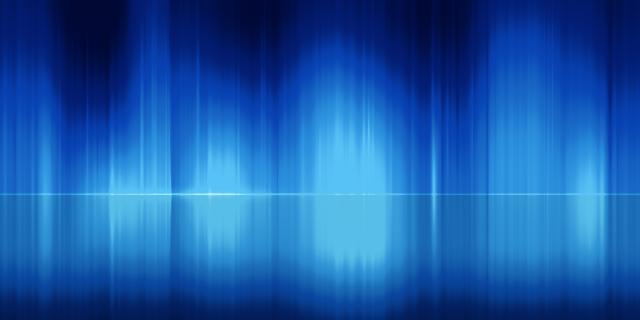
A Shadertoy shader for this background:

```glsl
// Curtains of blue light standing on a thin bright horizon with a dim reflection.
// Soft glows, noise columns and scattered streaks add up to one light level,
// which a colour ramp then turns from navy through blue to pale cyan.

const float HORIZON = 0.393;
const int STREAK_COUNT = 100;

float hash(float n) {
    return fract(sin(n * 127.1) * 43758.5453);
}

float noise(float x) {
    float cell = floor(x);
    float t = fract(x);
    return mix(hash(cell), hash(cell + 1.0), t * t * (3.0 - 2.0 * t));
}

// Soft elliptical light
float glow(vec2 p, vec2 center, vec2 radius) {
    vec2 d = (p - center) / radius;
    return exp(-dot(d, d));
}

// Light with a flat core and quicker falloff at its sides
float curtain(vec2 p, vec2 center, vec2 radius) {
    vec2 d = (p - center) / radius;
    vec2 d2 = d * d;
    return exp(-d2.x * sqrt(d2.x) - d2.y * sqrt(d2.y));
}

// Fine vertical grain, always the same along one column
float columns(float x) {
    return 0.34 * noise(x * 34.0) + 0.36 * noise(x * 91.0 + 17.0)
         + 0.30 * noise(x * 230.0 + 53.0) - 0.5;
}

// Scattered thin streaks of varied width, height and strength
float streaks(vec2 p) {
    float sum = 0.0;
    for (int i = 0; i < STREAK_COUNT; i++) {
        float seed = float(i) + 1.0;
        vec2 center = vec2(hash(seed), mix(0.35, 0.75, hash(seed + 100.3)));
        vec2 radius = vec2(mix(0.0012, 0.0032, hash(seed + 200.7)),
                           mix(0.12, 0.38, hash(seed + 300.9)));
        float strength = mix(-0.07, 0.09, hash(seed + 400.1));
        sum += strength * glow(p, center, radius);
    }
    return sum;
}

float ambient(float y) {
    float above = mix(0.53, 0.10, smoothstep(HORIZON - 0.05, 1.02, y));
    float below = mix(0.10, 0.54, smoothstep(-0.06, 0.25, y));
    return mix(below, above, smoothstep(HORIZON - 0.003, HORIZON + 0.003, y));
}

// Large glows, listed from left to right
float curtains(vec2 p) {
    float edge = 0.264 + 0.004 * exp(-abs(p.y - HORIZON) * 6.0);
    float leftOfEdge = 1.0 - smoothstep(edge - 0.001, edge + 0.0015, p.x);
    float sum = 0.09 * glow(p, vec2(0.02, 0.72), vec2(0.07, 0.40));
    sum += 0.19 * glow(p, vec2(0.073, 0.42), vec2(0.011, 0.28));
    sum += 0.28 * glow(p, vec2(0.175, 0.38), vec2(0.055, 0.17));
    sum += leftOfEdge * 0.17 * glow(p, vec2(0.255, 0.38), vec2(0.045, 0.22));
    sum += leftOfEdge * 0.13 * curtain(p, vec2(0.236, 0.82), vec2(0.034, 0.36));
    sum += 0.13 * glow(p, vec2(0.285, 0.72), vec2(0.035, 0.22));
    sum += 0.17 * glow(p, vec2(0.300, 0.37), vec2(0.032, 0.20));
    sum += 0.27 * glow(p, vec2(0.345, 0.43), vec2(0.040, 0.28));
    sum += 0.17 * glow(p, vec2(0.410, 0.38), vec2(0.055, 0.24));
    sum += 0.33 * curtain(p, vec2(0.552, 0.38), vec2(0.082, 0.38));
    sum += 0.16 * glow(p, vec2(0.515, 0.74), vec2(0.055, 0.22));
    sum += 0.24 * glow(p, vec2(0.678, 0.43), vec2(0.004, 0.18));
    sum += 0.25 * curtain(p, vec2(0.815, 0.70), vec2(0.063, 0.32));
    sum += 0.13 * glow(p, vec2(0.820, 0.24), vec2(0.070, 0.20));
    sum += 0.28 * glow(p, vec2(0.920, 0.39), vec2(0.036, 0.25));
    sum += 0.10 * glow(p, vec2(0.905, 0.80), vec2(0.035, 0.25));
    return sum;
}

// Dark gaps between the curtains
float gaps(vec2 p) {
    return 0.12 * curtain(p, vec2(0.145, 0.92), vec2(0.058, 0.32))
         + 0.08 * glow(p, vec2(0.115, 0.55), vec2(0.025, 0.25))
         + 0.09 * glow(p, vec2(0.400, 0.92), vec2(0.070, 0.22))
         + 0.08 * glow(p, vec2(0.680, 0.88), vec2(0.065, 0.26));
}

vec3 blueRamp(float level) {
    vec3 color = mix(vec3(0.00, 0.03, 0.20), vec3(0.01, 0.11, 0.44), smoothstep(0.0, 0.20, level));
    color = mix(color, vec3(0.03, 0.26, 0.70), smoothstep(0.18, 0.40, level));
    color = mix(color, vec3(0.09, 0.40, 0.77), smoothstep(0.38, 0.55, level));
    color = mix(color, vec3(0.17, 0.57, 0.87), smoothstep(0.52, 0.70, level));
    color = mix(color, vec3(0.34, 0.76, 0.96), smoothstep(0.67, 0.84, level));
    return mix(color, vec3(0.70, 0.95, 1.00), smoothstep(0.88, 1.20, level));
}

void mainImage(out vec4 fragColor, in vec2 fragCoord) {
    vec2 p = fragCoord / iResolution.xy;

    // Gather the light
    float level = ambient(p.y) + curtains(p) - gaps(p);
    level += (0.06 + 0.13 * level) * columns(p.x) + streaks(p);

    // Horizon line and the flare spread along it
    float lineWidth = max(0.0028, 0.8 / iResolution.y);
    float offset = (p.y - HORIZON) / lineWidth;
    float flare = glow(p, vec2(0.30, HORIZON), vec2(0.13, 0.018));
    level += (0.12 + 0.15 * flare) * exp(-offset * offset) + 0.09 * flare;

    // The reflection turns greyer where it is dark
    vec3 color = blueRamp(level);
    float reflection = 1.0 - smoothstep(HORIZON - 0.004, HORIZON + 0.002, p.y);
    vec3 tint = mix(vec3(1.25, 1.10, 0.78), vec3(1.0, 0.98, 0.95), clamp(level * 1.4, 0.0, 1.0));
    color = mix(color, color * tint, reflection);
    fragColor = vec4(color, 1.0);
}
```
